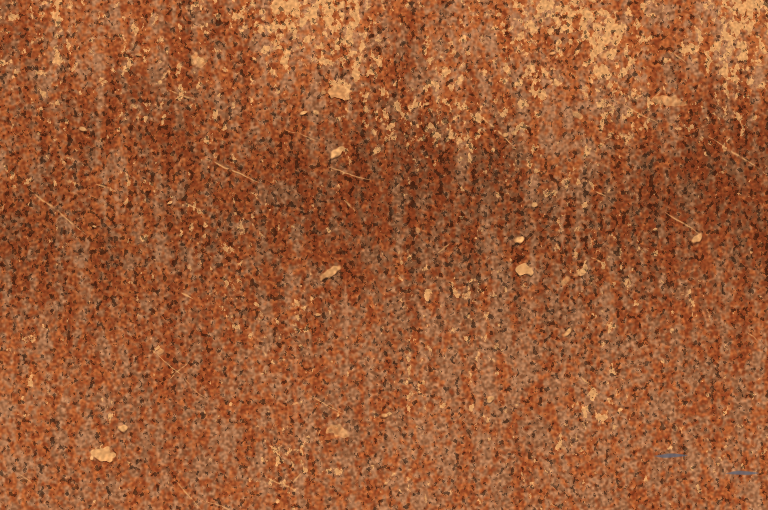
Give the GLSL for this texture, as a WebGL 2 fragment shader.

```glsl
#version 300 es
precision highp float;
// Weathered rusty sheet metal: fine gradient-noise grain blends warm rust with
// dull clay, vertical streaks and broad zones shift the balance, and cream
// flecks, chips and scratches are scattered on top by hashed loops.

#define GRAIN_SCALE 72.0
#define GRAIN_CONTRAST 1.0
#define STREAK_AMOUNT 0.55
#define FLECK_LEVEL 0.36
#define PIT_DEPTH 0.42
#define CHIP_COUNT 38
#define SCRATCH_COUNT 30
#define DRIP_COUNT 7
#define EXPOSURE 1.05

uniform vec2 u_resolution;
out vec4 fragColor;

const vec3 RED_RUST = vec3(0.53, 0.24, 0.12);
const vec3 ORANGE   = vec3(0.71, 0.39, 0.20);
const vec3 UMBER    = vec3(0.51, 0.32, 0.20);
const vec3 TAN      = vec3(0.71, 0.49, 0.34);
const vec3 CREAM    = vec3(0.88, 0.64, 0.40);
const vec3 BLUE     = vec3(0.36, 0.37, 0.42);

vec2 hash2(vec2 cell) {
  vec3 q = fract(cell.xyx * vec3(0.1031, 0.1030, 0.0973));
  q += dot(q, q.yzx + 33.33);
  return fract((q.xx + q.yz) * q.zy);
}

float corner(vec2 cell, vec2 offset) {
  return dot(hash2(cell + 300.0) * 2.0 - 1.0, offset);
}

// Gradient noise, roughly -0.9 to 0.9
float noise(vec2 p) {
  vec2 i = floor(p), f = p - i;
  vec2 u = f * f * f * (f * (f * 6.0 - 15.0) + 10.0), e = vec2(1.0, 0.0);
  float low = mix(corner(i, f), corner(i + e, f - e), u.x);
  float high = mix(corner(i + e.yx, f - e.yx), corner(i + 1.0, f - 1.0), u.x);
  return 1.5 * mix(low, high, u.y);
}

mat2 rotation(float a) {
  return mat2(cos(a), -sin(a), sin(a), cos(a));
}

float fbm(vec2 p) {
  float sum = 0.0, amp = 0.6;
  for (int i = 0; i < 4; i++) {
    sum += amp * noise(p);
    p = rotation(0.6) * p * 2.03 + 17.3;
    amp *= 0.55;
  }
  return sum;
}

// Tapered line along x, centred on the origin
float stroke(vec2 q, float halfLength, float width, float soft) {
  float t = q.x / halfLength;
  float d = abs(q.y) - width * (1.0 - t * t);
  return smoothstep(soft, -soft, d) * step(abs(t), 1.0);
}

void main() {
  vec2 p = gl_FragCoord.xy / u_resolution.y;
  float aspect = u_resolution.x / u_resolution.y;
  float soft = max(1.0 / u_resolution.y, 0.0012);

  // Broad zones: pale top, dark middle band, even dull bottom
  float broad = fbm(p * vec2(3.2, 2.6) + 5.0);
  float top = smoothstep(0.6, 1.0, p.y + 0.25 * broad);
  float bottom = smoothstep(0.42, 0.1, p.y + 0.2 * broad);
  float band = exp(-pow((p.y - 0.6 + 0.2 * broad) / 0.2, 2.0));
  float paleArea = exp(-dot((p - vec2(1.0, 0.43)) * vec2(3.5, 3.0), (p - vec2(1.0, 0.43)) * vec2(3.5, 3.0)));

  // Grain and vertical streaks
  vec2 g = rotation(0.35) * p * GRAIN_SCALE;
  float grain = 0.5 * noise(g) + 0.75 * noise(g * 1.93 + 41.0);
  float streak = fbm(p * vec2(34.0, 5.0) + 9.0);
  float mottled = fbm(p * vec2(30.0, 17.0) + 60.0);
  float tone = 0.5 + GRAIN_CONTRAST * grain + STREAK_AMOUNT * streak * (1.0 - 0.6 * bottom)
             + 0.4 * broad - 0.2 * band + 0.07 * bottom + 0.12 * top;
  float dull = mottled + 0.55 * noise(g * 1.2 + 83.0) + 0.35 * streak
             + 0.2 * paleArea + 0.07 * bottom - 0.08 * band;
  tone = smoothstep(-0.05, 1.05, tone);
  dull = smoothstep(-0.3, 0.4, dull);
  vec3 color = mix(mix(RED_RUST, ORANGE, tone), mix(UMBER, TAN, tone), dull);

  // Cream flecks and dark pits
  float fleck = fbm(p * vec2(58.0, 46.0) + 23.0) + 0.6 * fbm(p * vec2(8.0, 4.5) + 31.0)
              + 0.27 * top + 0.1 * paleArea - 0.05 * bottom;
  color = mix(color, CREAM, 0.85 * smoothstep(FLECK_LEVEL, FLECK_LEVEL + 0.2, fleck));
  float pit = fbm(p * vec2(92.0, 78.0) + 71.0) + 0.1 * band - 0.2 * streak;
  color *= 1.0 - PIT_DEPTH * smoothstep(0.16, 0.4, pit);
  color *= 1.0 + 0.2 * noise(g * 2.3 + 12.0) - 0.09 * band;

  // Faint vertical drips
  float wobble = noise(p * 24.0 + 3.0), rough = noise(p * 85.0 + 50.0);
  for (int i = 0; i < DRIP_COUNT; i++) {
    vec2 h = hash2(vec2(i, 211)), k = hash2(vec2(i, 223));
    vec2 q = (p - h * vec2(aspect, 0.8)).yx + vec2(0.0, 0.002 * wobble);
    float drip = stroke(q, mix(0.04, 0.13, k.x), 0.005, 0.003);
    color = mix(color, TAN * 1.08, 0.6 * drip * smoothstep(-0.4, 0.3, rough));
  }

  // Scratches, mostly falling to the right
  for (int i = 0; i < SCRATCH_COUNT; i++) {
    vec2 h = hash2(vec2(i, 101)), k = hash2(vec2(i, 137)), m = hash2(vec2(i, 159));
    float angle = m.x < 0.7 ? -0.55 + 0.5 * (k.x - 0.5) : 0.4 + 0.5 * k.x;
    vec2 q = rotation(angle) * (p - h * vec2(aspect, 0.9));
    q.y += 0.004 * wobble + 0.0015 * rough;
    float line = stroke(q, mix(0.012, 0.085, k.y * k.y), mix(0.0008, 0.0022, m.y), soft);
    color = mix(color, CREAM, line * smoothstep(-0.6, 0.1, rough) * 0.85);
  }

  // Flaked chips with a shaded lower rim
  for (int i = 0; i < CHIP_COUNT; i++) {
    vec2 h = hash2(vec2(i, 307)), k = hash2(vec2(i, 331)), m = hash2(vec2(i, 353));
    float size = mix(0.005, 0.028, k.x * k.x * k.x);
    vec2 q = p - vec2(mix(0.1, 0.97, h.x) * aspect, mix(0.08, 0.95, h.y));
    vec2 shape = vec2(1.0, mix(0.28, 0.85, k.y)) * size;
    mat2 turn = rotation((m.x - 0.4) * 1.4);
    float ragged = 0.6 * rough + 0.5 * wobble, blur = min(0.5, soft / shape.y);
    float chip = smoothstep(blur, -blur, length(turn * q / shape) - 1.0 + ragged);
    float rim = smoothstep(blur, -blur, length(turn * (q + vec2(0.0, 0.003)) / shape) - 1.0 + ragged);
    color *= 1.0 - 0.4 * rim * (1.0 - chip) * step(0.4, m.y);
    color = mix(color, CREAM * (1.02 + 0.25 * grain), chip * mix(0.55, 0.95, m.y));
  }

  // Two small blue-grey paint smears near the lower right
  for (int i = 0; i < 2; i++) {
    vec2 q = p - vec2(aspect - 0.19 + 0.14 * float(i), 0.107 - 0.035 * float(i));
    color = mix(color, BLUE, 0.8 * stroke(q + 0.003 * wobble, 0.032, 0.004, soft));
  }

  fragColor = vec4(clamp(color * EXPOSURE, 0.0, 1.0), 1.0);
}
```
